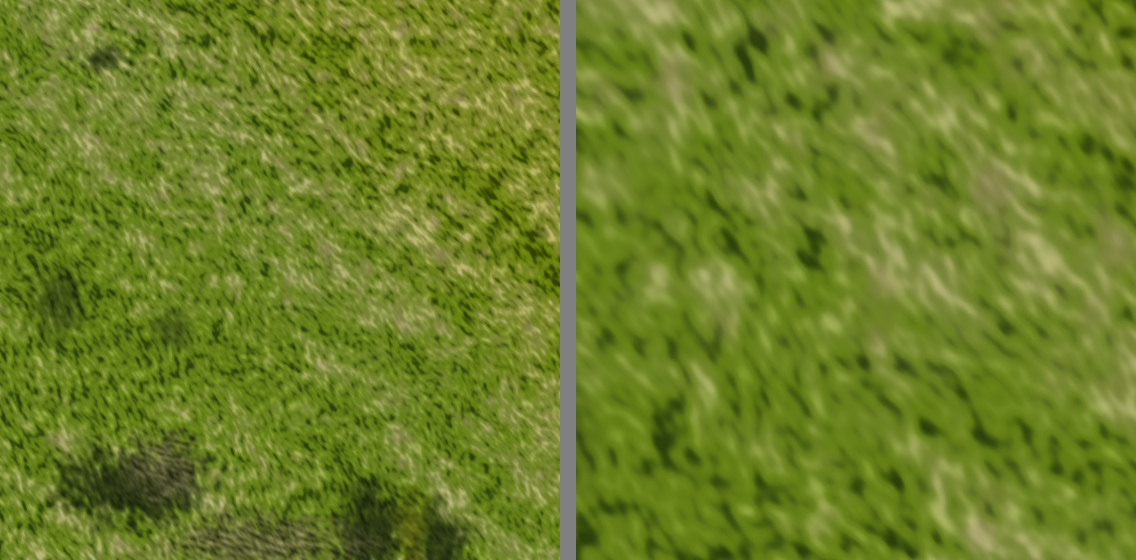
Left, the full canvas; right, a detail of the centre.
Give the GLSL for this texture, as a WebGL 1 fragment shader.

```glsl
precision highp float;
// A sunlit grassy hillside: slanted blades, dry diagonal bands and dark shrubs along the foot.
uniform vec2 u_resolution;

vec2 gradient(vec2 cell) {
  float h = fract(sin(dot(cell, vec2(127.1, 311.7))) * 43758.55);
  return vec2(cos(6.2832 * h), sin(6.2832 * h));
}

// Gradient noise, roughly -0.7 to 0.7
float noise(vec2 p) {
  vec2 i = floor(p);
  vec2 f = p - i;
  vec2 u = f * f * f * (f * (f * 6.0 - 15.0) + 10.0);
  float bottom = mix(dot(gradient(i), f),
                     dot(gradient(i + vec2(1.0, 0.0)), f - vec2(1.0, 0.0)), u.x);
  float top = mix(dot(gradient(i + vec2(0.0, 1.0)), f - vec2(0.0, 1.0)),
                  dot(gradient(i + 1.0), f - 1.0), u.x);
  return mix(bottom, top, u.y);
}

float fbm(vec2 p) {
  float sum = 0.0;
  float amplitude = 1.0;
  for (int i = 0; i < 3; i++) {
    sum += amplitude * noise(p);
    p = p * 2.03 + 17.3;
    amplitude *= 0.6;
  }
  return sum;
}

// Noise stretched along an angle; scale holds cells along and across it
float streaks(vec2 p, float angle, vec2 scale) {
  vec2 along = vec2(cos(angle), sin(angle));
  return noise(vec2(dot(p, along), dot(p, vec2(-along.y, along.x))) * scale + 31.7);
}

// Soft ragged patch, 1 at its heart
float patchMask(vec2 p, vec2 centre, vec2 size, float ragged) {
  return 1.0 - smoothstep(0.3, 1.25, length((p - centre) / size) + ragged);
}

void main() {
  vec2 p = gl_FragCoord.xy / u_resolution;
  vec2 bent = p + 0.012 * vec2(noise(p * 9.0), noise(p * 9.0 + 40.0));

  // Blades: steep near the foot, leaning further over up the slope
  float lean = smoothstep(0.4, 1.2, p.x * 0.7 + p.y + 0.3 * noise(p * 6.0));
  float blades = mix(streaks(bent, -1.15, vec2(40.0, 85.0)),
                     streaks(bent, -0.75, vec2(36.0, 90.0)), lean);
  float fineBlades = streaks(bent, -0.95, vec2(75.0, 150.0));
  float tufts = fbm(bent * 22.0);

  // Bands running down to the right
  float bands = streaks(bent, -0.62, vec2(4.0, 14.0)) + 0.7 * streaks(bent, -0.6, vec2(11.0, 32.0));
  float across = dot(bent, vec2(0.62, 0.78));
  float greenTrack = exp(-pow((across - 1.03) / 0.035, 2.0)) * smoothstep(0.3, 0.55, p.x);

  // Lush hollow at the left
  vec2 hollow = mat2(0.9, 0.44, -0.44, 0.9) * (p - vec2(0.22, 0.4));
  float lush = exp(-dot(hollow * vec2(2.6, 6.0), hollow * vec2(2.6, 6.0)));

  float light = 0.53 + 0.62 * blades + 0.4 * fineBlades + 0.22 * tufts + 0.22 * bands
              - 0.12 * greenTrack - 0.08 * lush;
  float dry = 0.38 + 0.25 * smoothstep(0.5, 1.3, p.x * 0.5 + p.y) + 0.75 * bands
            + 0.35 * tufts + 0.4 * blades + 0.4 * noise(bent * 26.0 + 9.0)
            - 0.35 * greenTrack - 0.5 * lush;
  dry = smoothstep(0.0, 1.0, dry);
  light = clamp(light, 0.0, 1.1);

  // Green and straw ramps from shade through mid tone to sunlight
  vec3 green = mix(vec3(0.17, 0.25, 0.04), vec3(0.39, 0.50, 0.08), smoothstep(0.0, 0.5, light));
  green = mix(green, vec3(0.58, 0.68, 0.24), smoothstep(0.45, 1.1, light));
  vec3 straw = mix(vec3(0.28, 0.31, 0.12), vec3(0.48, 0.53, 0.23), smoothstep(0.0, 0.5, light));
  straw = mix(straw, vec3(0.72, 0.72, 0.47), smoothstep(0.48, 1.1, light));
  vec3 color = mix(green, straw, dry);
  color += vec3(0.03, 0.01, -0.04) * smoothstep(0.95, 1.5, p.x + p.y * 0.8);
  color = mix(color, vec3(0.56, 0.50, 0.36), 0.45 * smoothstep(0.1, 0.5, noise(bent * 30.0 + 70.0)) * dry);

  // Shaded hollows and shrubs
  float ragged = 0.45 * fbm(p * 20.0 + 5.0) + 0.35 * blades;
  float shade = patchMask(p, vec2(0.24, 0.13), vec2(0.15, 0.075), ragged);
  shade = max(shade, patchMask(p, vec2(0.66, 0.05), vec2(0.07, 0.10), ragged));
  shade = max(shade, patchMask(p, vec2(0.78, 0.03), vec2(0.07, 0.07), ragged));
  shade = max(shade, 0.75 * patchMask(p, vec2(0.19, 0.895), vec2(0.045, 0.022), ragged));
  shade = max(shade, 0.6 * patchMask(p, vec2(0.10, 0.46), vec2(0.055, 0.07), ragged));
  shade = max(shade, 0.5 * patchMask(p, vec2(0.31, 0.41), vec2(0.04, 0.045), ragged));
  color = mix(color, vec3(0.09, 0.12, 0.04) + 0.16 * light * vec3(0.7, 0.9, 0.25), 0.92 * shade);

  // Bare grey-brown twigs and one sunlit shrub
  float twigs = max(patchMask(p, vec2(0.29, 0.165), vec2(0.08, 0.065), ragged),
                    patchMask(p, vec2(0.46, 0.035), vec2(0.19, 0.055), ragged));
  float twigLight = 0.5 + 0.9 * streaks(bent, -0.35, vec2(28.0, 110.0)) + 0.5 * fineBlades;
  color = mix(color, mix(vec3(0.17, 0.18, 0.08), vec3(0.54, 0.51, 0.35), twigLight), 0.75 * twigs);
  float sunlit = patchMask(p, vec2(0.735, 0.05), vec2(0.035, 0.09), ragged);
  color = mix(color, mix(vec3(0.18, 0.22, 0.03), vec3(0.50, 0.52, 0.10), light), 0.8 * sunlit);

  gl_FragColor = vec4(clamp(color, 0.0, 1.0), 1.0);
}
```
